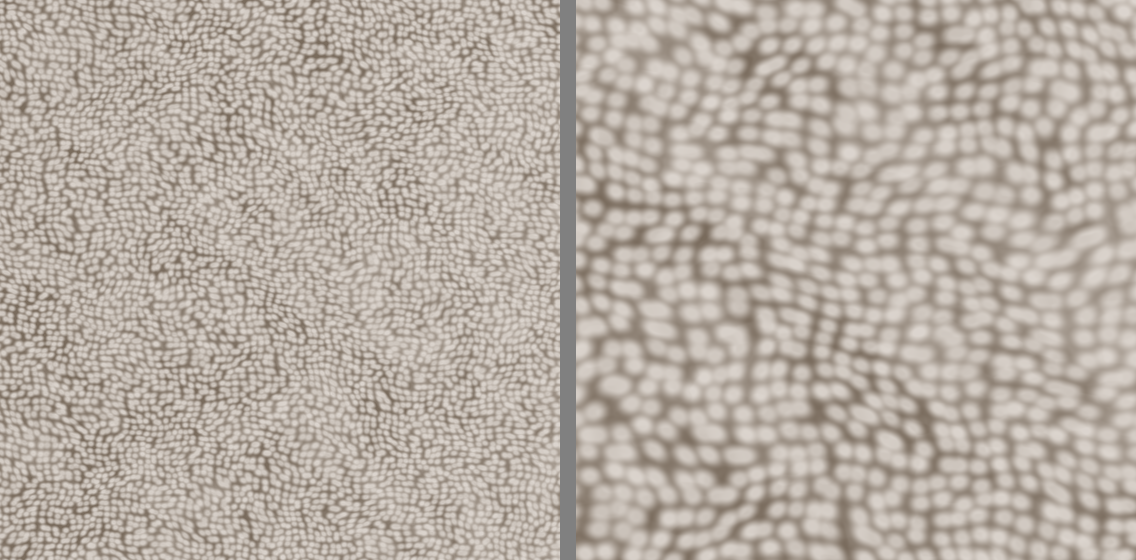
Left: the whole. Right: its middle third, enlarged.
This texture is drawn by a three.js fragment shader. Its source:

```glsl
varying vec2 vUv;

vec3 hash3(vec2 cell) {
  vec3 h = vec3(dot(cell, vec2(127.1, 311.7)),
                dot(cell, vec2(269.5, 183.3)),
                dot(cell, vec2(419.2, 371.9)));
  return fract(sin(h) * 43758.545);
}

// Smooth cellular noise: x = soft distance to the grain centre, y = blended shade
vec2 grains(vec2 p, vec2 jitter) {
  vec2 cell = floor(p);
  float total = 0.0;
  float shade = 0.0;
  for (int j = -1; j <= 1; j++) {
    for (int i = -1; i <= 1; i++) {
      vec2 id = cell + vec2(float(i), float(j));
      vec3 rnd = hash3(id);
      vec2 d = p - id - 0.5 - (rnd.xy - 0.5) * jitter;
      float weight = exp(-9.0 * dot(d, d));
      total += weight;
      shade += weight * rnd.z;
    }
  }
  float dist = sqrt(max(0.0, -log(total) / 9.0));
  return vec2(dist, shade / total);
}

// Uneven thread paths from layered sines, in thread units
vec2 wander(vec2 p) {
  return 0.24 * sin(p.yx * vec2(0.83, 0.71) + 1.6 * sin(p * 0.29))
       + 0.55 * sin(p.yx * vec2(0.21, 0.17) + 2.0 * sin(p * 0.11 + 1.3));
}

void main() {
  // Weave grid, with rows falling slightly to the right
  vec2 thread = vec2(vUv.x - 0.03 * vUv.y, vUv.y + 0.06 * vUv.x) * vec2(75.0, 87.0);
  thread += wander(thread);
  vec2 weave = grains(thread, vec2(0.62, 0.46));
  float fibre = grains(thread * vec2(1.5, 2.1) + 31.0, vec2(0.8)).y - 0.5;

  // Diagonal creases and broad patches
  vec2 diagonal = vec2(vUv.x - vUv.y, vUv.x + vUv.y) * 0.707;
  diagonal += 0.012 * sin(diagonal.yx * 23.0);
  float crease = grains(diagonal * vec2(13.0, 30.0) + 7.0, vec2(0.8)).y - 0.5;
  float patches = grains(diagonal * vec2(5.0, 8.0) + 19.0, vec2(0.8)).y - 0.5;

  // Pale yarn with soft shadowed gaps, deeper to the left
  float depth = 0.84 + 0.34 * crease + 0.2 * patches - 0.16 * (vUv.x - 0.5);
  float gap = smoothstep(0.15, 0.75, weave.x);
  float tone = 0.95 - depth * gap + 0.15 * (weave.y - 0.5) + 0.1 * fibre;
  tone += 0.05 * (vUv.x - 0.5) - 0.05 * crease;

  vec3 shadow = vec3(0.50, 0.447, 0.393);
  vec3 yarn = vec3(0.84, 0.811, 0.783);
  gl_FragColor = vec4(mix(shadow, yarn, clamp(tone, -0.08, 1.06)), 1.0);
}
```
